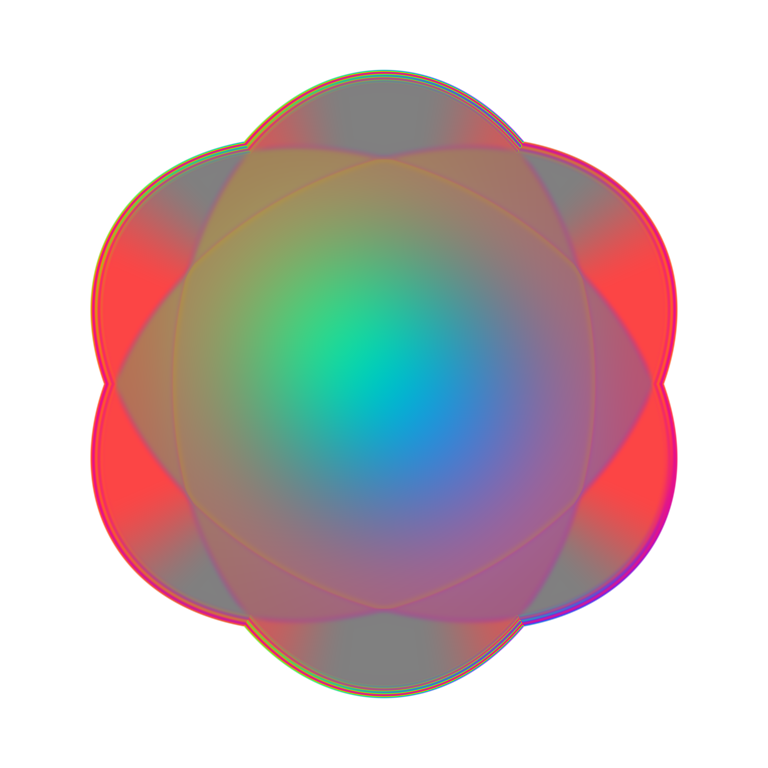
Write a WebGL 1 fragment shader that draws this background.

```glsl
precision highp float;

uniform vec2 u_resolution;

vec3 hue(float h) {
  return 0.5 + 0.5 * cos(6.2832 * (h - vec3(0.0, 0.333, 0.667)));
}

// Approximate depth inside an ellipse, negative outside
float ellipseDepth(vec2 p, vec2 radii) {
  float k = length(p / radii);
  return k * (1.0 - k) / max(length(p / (radii * radii)), 0.0001);
}

float glow(vec2 p, vec2 centre, float size) {
  vec2 d = (p - centre) / size;
  return exp(-dot(d, d));
}

// Soft teal core fading to a dull rose
vec3 coreColor(vec2 p) {
  float tilt = 0.14 * (p.y - p.x);
  float red = 0.63 * smoothstep(0.0, 0.286, length(p));
  float green = 0.43 + tilt + 0.4 * glow(p, vec2(-0.052, 0.046), 0.163);
  float blue = 0.41 - tilt + 0.42 * glow(p, vec2(0.052, -0.046), 0.174);
  return vec3(red, green, blue);
}

void main() {
  float scale = min(u_resolution.x, u_resolution.y);
  vec2 p = (gl_FragCoord.xy - 0.5 * u_resolution) / scale;
  float pixel = 1.0 / scale;

  // Three crossed ellipses: silhouette, overlap count and inner lines
  float depth = -1.0;
  float layers = 0.0;
  float lines = 0.0;
  for (int i = 0; i < 3; i++) {
    float a = float(i) * 1.0472;
    vec2 q = mat2(cos(a), -sin(a), sin(a), cos(a)) * p;
    float d = ellipseDepth(q, vec2(0.2865, 0.409));
    depth = max(depth, d);
    layers += smoothstep(0.007, 0.018, d);
    float offset = (d - 0.013) / 0.0045;
    lines += exp(-offset * offset);
  }

  // Angle from the horizontal, folded into one quadrant
  float angle = degrees(atan(abs(p.y), abs(p.x) + 0.00001));
  float upright = smoothstep(59.8, 60.2, angle);

  // Petals run from red to grey
  float sideRed = 1.0 - smoothstep(22.0, 48.0, angle);
  float uprightRed = 0.6 * (1.0 - smoothstep(62.0, 83.0, angle));
  vec3 petal = mix(vec3(0.5), vec3(0.99, 0.27, 0.27), mix(sideRed, uprightRed, upright));

  // Overlaps grow redder towards the left and right
  vec3 core = coreColor(p);
  core += vec3(0.08, -0.05, -0.03) * smoothstep(0.24, 0.34, abs(p.x));
  vec3 color = mix(petal, core, clamp(layers - 1.0, 0.0, 1.0));

  // Faint lines where ellipses cross
  vec3 lineColor = hue(mix(-0.18, 0.12, smoothstep(2.0, 2.6, layers)));
  color = mix(color, lineColor, 0.14 * min(lines, 1.0) * smoothstep(0.014, 0.03, depth));

  // Rainbow bands along the rim
  float side = 0.5 * (sign(p.y) - sign(p.x));
  float rimHue = mix(0.5 * side * angle / 60.0, 0.5 + 1.4 * p.x, upright);
  float wave = 0.5 + 0.5 * cos(6.2832 * depth / 0.0075);
  vec3 rim = hue(mix(-0.12, rimHue + 0.05, wave));
  color = mix(color, rim, 0.85 * (1.0 - smoothstep(0.001, 0.02, depth)));

  float cover = smoothstep(-pixel, pixel, depth);
  gl_FragColor = vec4(mix(vec3(1.0), color, cover), 1.0);
}
```
